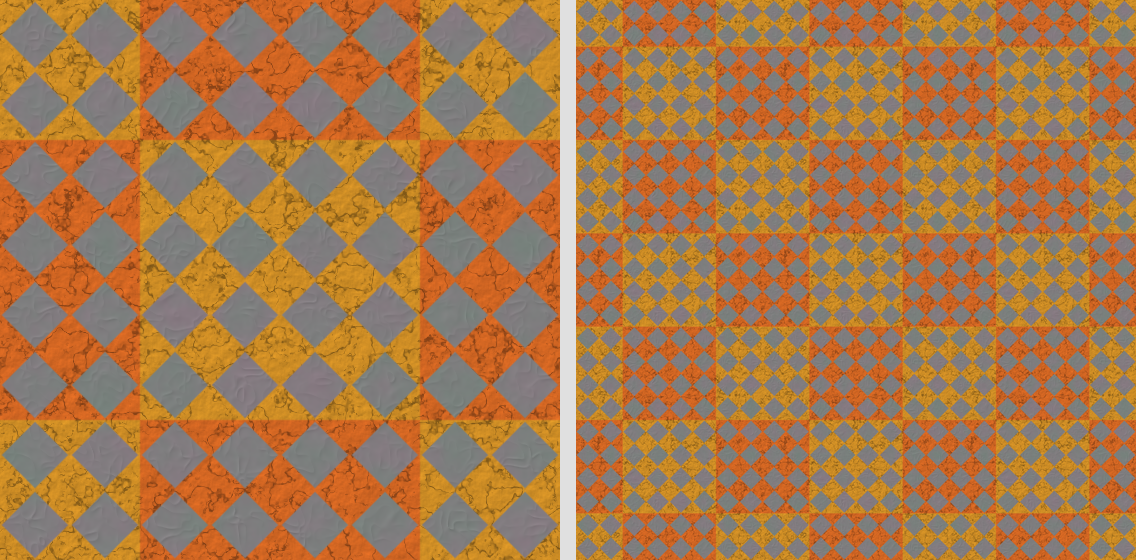
Left, the tile; right, the same tile 3 across and 3 down.
Write a Shadertoy shader that draws this pattern.

```glsl
const float CELLS = 8.0;            // diamonds across and down
const float BLOCK = 4.0;            // diamonds along one coloured block
const float HALF_DIAGONAL = 0.474;  // diamond size, in cells
const float EDGE_SOFTNESS = 0.0019; // in canvas units
const vec3 AMBER = vec3(0.81, 0.555, 0.145);
const vec3 ORANGE = vec3(0.825, 0.40, 0.135);
const vec3 GREY_GREEN = vec3(0.465, 0.505, 0.485);
const vec3 GREY_VIOLET = vec3(0.525, 0.475, 0.505);
const float VEIN_DEPTH = 0.34;
const float GROUND_RELIEF = 0.42;
const float STONE_RELIEF = 0.15;

float hash(vec2 p) {
    vec3 q = fract(vec3(p.xyx) * 0.1031);
    q += dot(q, q.yzx + 33.33);
    return fract((q.x + q.y) * q.z);
}

// Value noise over the unit canvas, wrapping after a whole period
float noise(vec2 uv, float period, float seed) {
    vec2 p = uv * period;
    vec2 i = floor(p);
    vec2 f = fract(p);
    f = f * f * (3.0 - 2.0 * f);
    vec2 a = mod(i, period);
    vec2 b = mod(i + 1.0, period);
    float low = mix(hash(a + seed), hash(vec2(b.x, a.y) + seed), f.x);
    float high = mix(hash(vec2(a.x, b.y) + seed), hash(b + seed), f.x);
    return mix(low, high, f.y);
}

float fbm(vec2 uv, float period, float seed) {
    float sum = 0.0;
    float weight = 0.53;
    for (int i = 0; i < 4; i++) {
        sum += weight * noise(uv, period, seed);
        period *= 2.0;
        weight *= 0.5;
        seed += 17.0;
    }
    return sum;
}

// Thin dark contours, broken into patches and crumbled by specks
float veins(vec2 uv) {
    float broad = 1.0 - smoothstep(0.0, 0.045, abs(fbm(uv, 28.0, 3.0) - 0.5));
    float fine = 1.0 - smoothstep(0.0, 0.08, abs(fbm(uv, 64.0, 71.0) - 0.5));
    float patches = smoothstep(0.3, 0.7, noise(uv, 32.0, 29.0));
    float specks = smoothstep(0.25, 0.8, noise(uv, 200.0, 47.0));
    return clamp(broad * (0.5 + 0.5 * specks) + 0.8 * fine * patches * specks, 0.0, 1.0);
}

// Short curled ridges
float stoneHeight(vec2 uv) {
    vec2 bend = vec2(noise(uv, 32.0, 5.0), noise(uv, 32.0, 61.0)) - 0.5;
    float ridge = 1.0 - abs(2.0 * noise(uv + bend * 0.025, 64.0, 13.0) - 1.0);
    return ridge * ridge * noise(uv, 40.0, 83.0);
}

vec3 groundColour(vec2 uv, vec3 base) {
    vec2 toLight = vec2(-0.001, 0.0014);
    float slope = fbm(uv - toLight, 64.0, 37.0) - fbm(uv + toLight, 64.0, 37.0);
    float mottle = 0.97 + 0.06 * fbm(uv, 32.0, 53.0);
    return base * mottle * (1.0 + GROUND_RELIEF * slope) * (1.0 - VEIN_DEPTH * veins(uv));
}

vec3 stoneColour(vec2 uv, vec2 cell) {
    float cloud = fbm(uv, 16.0, 91.0) - 0.5;
    float tint = 0.5 + 1.4 * cloud + 0.4 * (hash(cell + 7.0) - 0.5);
    vec3 stone = mix(GREY_GREEN, GREY_VIOLET, clamp(tint, 0.0, 1.0));
    vec2 toLight = vec2(-0.001, 0.0013);
    float slope = stoneHeight(uv - toLight) - stoneHeight(uv + toLight);
    float grain = 0.02 * (noise(uv, 128.0, 19.0) - 0.5);
    return stone * (1.0 + STONE_RELIEF * slope + grain);
}

// Signed distance to the block borders: positive in amber blocks
float blockDistance(vec2 grid) {
    vec2 p = mod(grid + BLOCK * 0.5, 2.0 * BLOCK) - BLOCK;
    vec2 d = BLOCK * 0.5 - abs(abs(p) - BLOCK * 0.5);
    return min(d.x, d.y) * sign(p.x * p.y);
}

void mainImage(out vec4 fragColor, in vec2 fragCoord) {
    vec2 uv = fragCoord / iResolution.xy;
    vec2 grid = uv * CELLS;
    float soft = CELLS * max(EDGE_SOFTNESS, 0.7 / iResolution.y);

    // Checkered blocks of veined ground
    float amber = smoothstep(-soft, soft, blockDistance(grid));
    vec3 colour = groundColour(uv, mix(ORANGE, AMBER, amber));

    // Stone diamond in every cell
    vec2 local = abs(fract(grid) - 0.5);
    float diamond = (local.x + local.y - HALF_DIAGONAL) * 0.70711;
    float cover = 1.0 - smoothstep(-soft, soft, diamond);
    colour = mix(colour, stoneColour(uv, floor(grid)), cover);

    fragColor = vec4(colour, 1.0);
}
```
